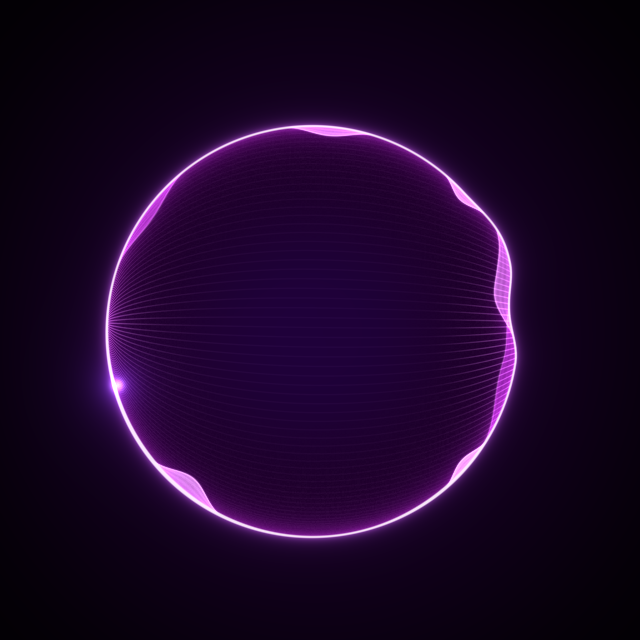
Write a WebGL 1 fragment shader that draws this background.

```glsl
precision highp float;
// A glowing violet ring with folded translucent edges, fine meridian lines and a flare.
uniform vec2 u_resolution;

const float RADIUS = 0.322;

float hash(vec2 p) {
  return fract(sin(dot(p, vec2(127.1, 311.7))) * 43758.5453);
}

// Smooth hump around an angle in degrees, zero beyond its half width
float hump(float angle, float center, float halfWidth) {
  float t = mod(angle - center + 180.0, 360.0) - 180.0;
  t = clamp(t / halfWidth, -1.0, 1.0);
  return 0.5 + 0.5 * cos(3.14159 * t);
}

// Translucent lens between the rim and an inner curve
vec3 fold(float inset, float angle, float center, float halfWidth, float depth, float whiteness) {
  float px = 1.0 / u_resolution.y;
  float shape = hump(angle, center, halfWidth);
  float curve = depth * shape;
  float present = smoothstep(0.0, 0.15, shape);
  float fill = smoothstep(-px, px, inset) * smoothstep(-px, px, curve - inset) * present;
  float across = clamp(inset / max(curve, 0.001), 0.0, 1.0);
  float strands = 0.94 + 0.06 * sin(across * 20.0 + angle * 0.15);
  float line = exp(-pow((inset - curve) / 0.0016, 2.0)) * present;
  float haze = exp(-abs(inset - curve) / 0.010) * present;
  vec3 tint = mix(vec3(0.30, 0.04, 0.34), vec3(0.74, 0.66, 0.73), whiteness);
  return tint * fill * strands * (0.75 + 0.3 * across)
       + vec3(0.36, 0.32, 0.36) * line * (0.3 + 0.7 * whiteness)
       + vec3(0.05, 0.01, 0.06) * haze;
}

void main() {
  vec2 uv = gl_FragCoord.xy / u_resolution;
  float px = 1.0 / u_resolution.y;
  vec2 p = uv - vec2(0.488, 0.482);
  p.x *= u_resolution.x / u_resolution.y;
  float r = length(p);
  float angle = degrees(atan(p.y, p.x));

  // Rim bulges and dents on the right side
  float rim = RADIUS + 0.009 * hump(angle, 26.0, 17.0) - 0.012 * hump(angle, 5.0, 14.0);
  float inset = rim - r;
  float inside = smoothstep(-px, px, inset);

  // Dark backdrop fading to the corners
  float far = length((uv - vec2(0.5, 0.49)) * vec2(1.0, 0.95));
  vec3 color = mix(vec3(0.064, 0.0, 0.105), vec3(0.012, 0.0, 0.018), smoothstep(0.30, 0.70, far));

  // Disc: bluish core, darker band, magenta inner glow
  vec3 disc = mix(vec3(0.120, 0.004, 0.225), vec3(0.112, 0.0, 0.160), smoothstep(0.04, 0.28, r));
  float depthIn = max(inset, 0.0);
  disc += vec3(0.24, 0.06, 0.26) * exp(-depthIn / 0.014);
  disc += vec3(0.12, 0.01, 0.13) * exp(-depthIn / 0.034) * (0.5 + 0.5 * abs(p.y) / RADIUS);

  // Meridian lines fanning from the left pole and gathering on the right
  vec2 q = (p - vec2(0.0, 0.014)) / RADIUS;
  float span = sqrt(max(1.0 - q.x * q.x * (q.x > 0.0 ? 0.72 : 0.99), 0.003));
  float meridian = asin(clamp(q.y / span, -1.0, 1.0)) * 21.0;
  float wave = abs(fract(meridian + 0.25 * q.x) - 0.5);
  float spacing = RADIUS * span * max(cos(meridian / 21.0), 0.15) / 21.0;
  float thread = 1.0 - smoothstep(0.0, 0.0012 + 0.6 * px, wave * spacing);
  float leftFan = exp(-length(q - vec2(-1.0, 0.0)) / 0.17);
  float rightFan = smoothstep(0.55, 1.0, q.x) * exp(-pow(q.y + 0.1, 2.0) * 6.0);
  disc += vec3(0.52, 0.36, 0.54) * thread * (0.045 + 0.65 * leftFan + 0.5 * rightFan);
  disc += (hash(floor(uv * 512.0)) - 0.5) * 0.022 * smoothstep(0.12, 0.3, r);

  // Folded veils: center angle, half width, depth, whiteness
  vec3 veils = fold(inset, angle, 85.0, 14.0, 0.015, 0.75);
  veils += fold(inset, angle, 42.0, 9.0, 0.013, 0.85);
  veils += fold(inset, angle, 14.0, 18.0, 0.027, 0.55);
  veils += fold(inset, angle, -13.0, 24.0, 0.022, 0.15);
  veils += fold(inset, angle, -41.0, 10.0, 0.014, 0.95);
  veils += fold(inset, angle, 231.0, 14.0, 0.027, 0.8);
  veils += fold(inset, angle, 145.0, 19.0, 0.016, 0.22);
  color = mix(color, disc + veils, inside);

  // Outer halo and bright rim, heavier toward the lower left
  float lowerLeft = hump(angle, 218.0, 60.0);
  float outside = max(-inset, 0.0);
  vec3 halo = vec3(0.23, 0.11, 0.27) * exp(-outside / 0.008)
            + vec3(0.085, 0.025, 0.12) * exp(-outside / 0.030);
  color += halo * (1.0 - inside) * (0.85 + 0.4 * lowerLeft);
  float thickness = 0.0016 + 0.0016 * lowerLeft + 0.001 * hump(angle, -50.0, 30.0);
  float ring = 1.0 - smoothstep(thickness - px, thickness + px, abs(inset - 0.001));
  color += vec3(0.20, 0.12, 0.22) * exp(-abs(inset) / 0.004);
  color = mix(color, vec3(0.99, 0.94, 0.99), ring * 0.95);

  // Violet flare on the left rim
  vec2 f = uv - vec2(0.184, 0.398);
  f.x *= u_resolution.x / u_resolution.y;
  float d = length(f);
  color += vec3(0.75, 0.65, 0.85) * exp(-d * d / 0.00008);
  color += vec3(0.32, 0.17, 0.58) * exp(-d / 0.018);
  color += vec3(0.06, 0.02, 0.12) * exp(-d / 0.06);

  gl_FragColor = vec4(clamp(color, 0.0, 1.0), 1.0);
}
```
